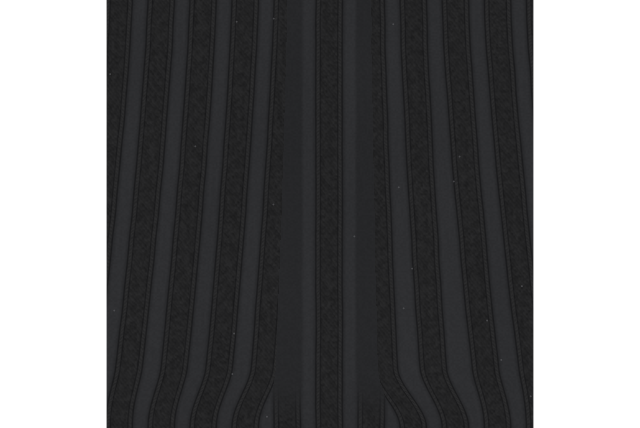
This texture is drawn by a WebGL 2 fragment shader. Its source:

```glsl
#version 300 es
precision highp float;
// Black pleated cloth: fanning piped bands on a smooth ground, between white margins.

#define PITCH 0.0985       // band spacing at the top edge
#define HALF_WIDTH 0.031   // half the width of a band
#define CENTRE 0.0215      // offset of the upright band
#define REJOIN 0.86        // where the fan starts to meet the next repeat
#define STITCHES 120.0     // stitches per repeat along the piping
#define GRAIN 0.034        // strength of the weave
#define GROUND vec3(0.180, 0.182, 0.190)
#define BAND vec3(0.138, 0.138, 0.141)
#define PIPING vec3(0.158, 0.158, 0.161)
#define GROOVE vec3(0.088, 0.088, 0.094)
#define LINT vec3(0.36, 0.36, 0.37)
#define MARGIN vec3(1.0)

uniform vec2 u_resolution;
out vec4 fragColor;

float hash(vec2 p) {
    return fract(sin(dot(p, vec2(127.1, 311.7))) * 43758.5453);
}

// Value noise that wraps after a whole number of cells
float noise(vec2 uv, vec2 cells) {
    vec2 p = uv * cells, i = floor(p), f = fract(p);
    f = f * f * (3.0 - 2.0 * f);
    vec2 a = mod(i, cells), b = mod(i + 1.0, cells);
    return mix(mix(hash(a), hash(vec2(b.x, a.y)), f.x),
               mix(hash(vec2(a.x, b.y)), hash(b), f.x), f.y);
}

// Centre line of band k; each side moves out by one pitch per repeat
float bandCentre(float k, float down) {
    float n = abs(k);
    float drift = k < 0.0 ? min(0.57 + 0.09 * n, 1.0) : clamp(0.29 * n, 0.38, 1.0);
    float fan = mix(drift * pow(down, 1.3), 1.0, smoothstep(REJOIN, 1.0, down));
    return PITCH * (k + sign(k) * fan);
}

// Soft line of given half width around zero
float line(float d, float halfWidth, float px) {
    return 1.0 - smoothstep(halfWidth - px, halfWidth + px, abs(d));
}

// Sparse lint, one possible fleck per cell
float lint(vec2 uv, float px) {
    vec2 cells = vec2(15.0, 10.0);
    vec2 p = uv * cells, id = mod(floor(p), cells);
    vec2 spot = 0.2 + 0.6 * vec2(hash(id + 3.7), hash(id + 9.2));
    float d = length(fract(p) - spot) / cells.y;
    return step(0.86, hash(id + 5.1)) * (1.0 - smoothstep(0.0006, 0.0012 + px, d));
}

void main() {
    vec2 uv = gl_FragCoord.xy / u_resolution;
    float px = 1.0 / u_resolution.y;
    float across = (uv.x - 0.5) * 1.5;
    float down = 1.0 - uv.y;

    // Slight unevenness of the sewn edges
    float wobble = 0.0016 * (noise(uv, vec2(12.0, 18.0)) - 0.5);
    float x = across - CENTRE + wobble;

    // Distance to the nearest fanning band
    float d = 1.0;
    for (int k = -6; k <= 6; k++) {
        d = min(d, abs(x - bandCentre(float(k), down)));
    }

    // Two new bands fade in beside the upright one
    float strength = 1.0;
    float fresh = abs(abs(x) - PITCH);
    if (fresh < d) {
        d = fresh;
        strength = smoothstep(REJOIN + 0.02, 1.0, down);
    }

    // Weave: fine on the ground, coarser and diagonal on the bands
    float fine = noise(uv, vec2(390.0, 260.0)) - 0.5;
    float coarse = noise(uv, vec2(255.0, 150.0)) - 0.5;
    float twill = sin(6.28318 * (165.0 * uv.x + 90.0 * uv.y) + 3.0 * coarse);
    float cloud = noise(uv, vec2(9.0, 6.0)) - 0.5;

    // Ground, shaded where it dips towards a seam
    vec3 ground = GROUND + 0.5 * GRAIN * fine + 0.010 * cloud;
    ground *= 1.0 - 0.16 * (1.0 - smoothstep(0.0, 0.011, d - HALF_WIDTH));

    // Band with rope-like piping between two grooves
    float side = d - HALF_WIDTH;
    float stitch = sin(6.28318 * (STITCHES * uv.y) + 500.0 * side + 2.0 * coarse);
    vec3 band = BAND + GRAIN * (coarse + 0.6 * fine) + 0.005 * twill + 0.006 * cloud;
    vec3 rope = PIPING + 0.010 * stitch + 0.6 * GRAIN * fine;
    band = mix(band, GROOVE + 0.5 * GRAIN * coarse, 0.7 * line(side + 0.0105, 0.0014, px));
    band = mix(band, rope, line(side + 0.0055, 0.0032, px));
    vec3 cloth = mix(ground, band, strength * line(d, HALF_WIDTH, px));
    cloth = mix(cloth, GROOVE, 0.8 * strength * line(side, 0.0013, px));

    cloth = mix(cloth, LINT, 0.6 * lint(uv, px));

    // White margins on both sides
    vec3 color = mix(MARGIN, cloth, line(across, 0.5, px));
    fragColor = vec4(color, 1.0);
}
```
